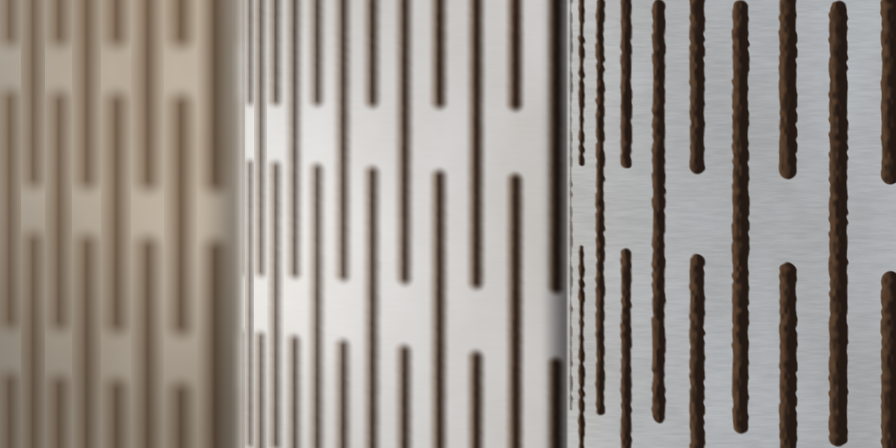
Reproduce this pattern procedurally as a WebGL 2 fragment shader.

```glsl
#version 300 es
precision highp float;

uniform vec2 u_resolution;
out vec4 fragColor;

// A curved wooden screen seen from its silhouette towards the right.
struct Panel {
    float left, radius, turn, offset;  // silhouette, curve, angle per column, first column
    float top, rise, bend, gap;        // row origin, row height, perspective, bridge share
    float slot, blur, haze, grain;     // slot half width, focus, extra edge blur, wood texture
};

struct Finish {
    vec3 edge, face, wall, deep;       // surface by angle, then slot sides and depth
};

float hash(vec2 p) {
    vec3 q = fract(vec3(p.xyx) * 0.1031);
    q += dot(q, q.yzx + 33.33);
    return fract((q.x + q.y) * q.z);
}

float noise(vec2 p) {
    vec2 i = floor(p), f = fract(p);
    f = f * f * (3.0 - 2.0 * f);
    return mix(mix(hash(i), hash(i + vec2(1, 0)), f.x),
               mix(hash(i + vec2(0, 1)), hash(i + vec2(1, 1)), f.x), f.y);
}

float fbm(vec2 p) {
    float sum = 0.0, weight = 0.5;
    for (int i = 0; i < 4; i++) {
        sum += weight * noise(p);
        p = p * 2.03 + 7.1;
        weight *= 0.5;
    }
    return sum;
}

// Signed distance to an upright capsule centred on the origin.
float capsule(vec2 p, float halfLength, float halfWidth) {
    p = abs(p);
    return length(vec2(p.x, max(p.y - halfLength + halfWidth, 0.0))) - halfWidth;
}

float soft(float dist, float blur) {
    return smoothstep(blur, -blur, dist);
}

// Darkening that grows towards the panel in front.
float contactShadow(float x, float edge, float reach, float depth) {
    return 1.0 - depth * smoothstep(edge - reach, edge, x);
}

vec3 drawPanel(vec3 behind, vec2 p, Panel s, Finish c) {
    float cosA = 1.0 - clamp((p.x - s.left) / s.radius, 0.0, 1.0);
    float sinA = sqrt(1.0 - cosA * cosA);
    float blur = max(s.blur + s.haze * cosA, 0.8 / u_resolution.y);

    // Staggered columns wrapped around the curve
    float column = acos(cosA) / s.turn + s.offset;
    float id = floor(column + 0.5);
    float rowHeight = s.rise - s.bend * cosA;
    float row = (1.0 - p.y - s.top) / rowHeight;
    vec2 local = vec2((column - id) * s.turn * s.radius * sinA,
                      (mod(row - mod(id, 2.0), 2.0) - 1.0) * rowHeight);
    float width = s.slot * sinA;
    float rough = (noise(vec2(id * 9.0, p.y * 90.0) + p.x * 40.0) - 0.5) * 0.07 * s.grain;
    float dist = capsule(local, rowHeight * (1.0 - s.gap), width) + rough;
    float cut = soft(dist, blur) * smoothstep(0.05, 0.25, sinA);

    // Wood face: broad stains and fine grain
    float stain = fbm(p * vec2(5.0, 3.0) + s.radius * 20.0) - 0.47;
    float fibre = fbm(p * vec2(28.0, 190.0)) - 0.47;
    vec3 wood = mix(c.edge, c.face, smoothstep(0.1, 0.95, sinA));
    wood += stain * vec3(0.10, 0.11, 0.13) + fibre * s.grain;

    // Slot: lit left wall, dark right side, charred flecks
    float across = local.x / max(width, 0.001);
    float fleck = noise(vec2(p.x * 130.0, p.y * 75.0)) - 0.5;
    float depth = smoothstep(-0.9, 0.3, across + fleck * 10.0 * s.grain);
    vec3 hollow = mix(c.wall, c.deep, depth);

    return mix(behind, mix(wood, hollow, cut), soft(s.left - p.x, blur));
}

void main() {
    vec2 p = gl_FragCoord.xy / u_resolution.y;
    p.x *= 2.0 * u_resolution.y / u_resolution.x;

    Panel far = Panel(-0.208, 1.302, 0.0683, 0.2, -0.164, 0.333, 0.021, 0.195,
                      0.0165, 0.028, 0.012, 0.0);
    Panel middle = Panel(0.534, 1.0, 0.0965, 0.81, -0.086, 0.417, 0.036, 0.18,
                         0.0145, 0.008, 0.012, 0.015);
    Panel near = Panel(1.266, 0.781, 0.151, -0.9, -0.091, 0.604, 0.057, 0.16,
                       0.0205, 0.0025, 0.0015, 0.07);

    Finish tan = Finish(vec3(0.54, 0.53, 0.51), vec3(0.72, 0.67, 0.60),
                        vec3(0.43, 0.34, 0.26), vec3(0.34, 0.26, 0.19));
    Finish pale = Finish(vec3(0.86, 0.85, 0.83), vec3(0.79, 0.78, 0.77),
                         vec3(0.40, 0.32, 0.25), vec3(0.17, 0.12, 0.09));
    Finish silver = Finish(vec3(0.74, 0.74, 0.73), vec3(0.67, 0.68, 0.69),
                           vec3(0.35, 0.26, 0.19), vec3(0.14, 0.10, 0.08));

    // Back to front, each shaded by the panel before it
    vec3 color = drawPanel(vec3(0.5, 0.47, 0.43), p, far, tan);
    color *= contactShadow(p.x, 0.53, 0.09, 0.28);
    color *= mix(0.84, 1.04, smoothstep(0.0, 0.6, p.y));
    color = drawPanel(color, p, middle, pale);
    float glow = exp(-dot(p - vec2(0.68, 0.42), p - vec2(0.68, 0.42)) * 9.0);
    color += 0.09 * glow * smoothstep(0.53, 0.56, p.x);
    color *= contactShadow(p.x, 1.262, 0.06, 0.5);
    color = drawPanel(color, p, near, silver);

    fragColor = vec4(clamp(color, 0.0, 1.0), 1.0);
}
```
